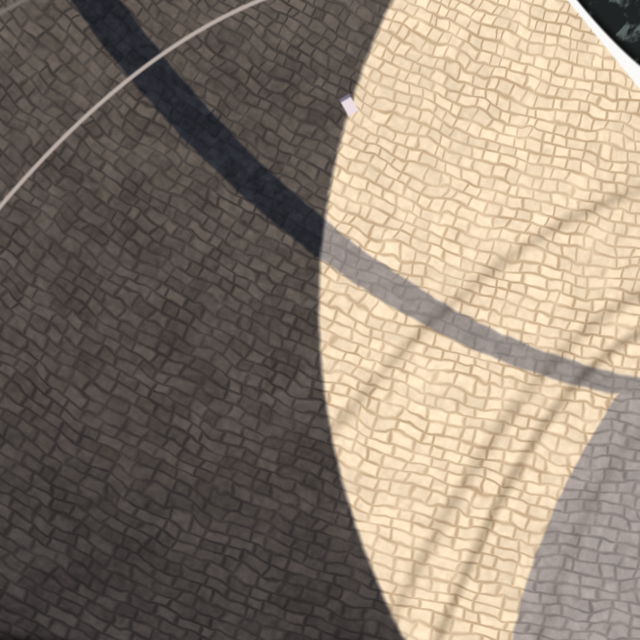
Write a WebGL 1 fragment shader that draws this texture.

```glsl
precision highp float;
uniform vec2 u_resolution;

#define ROW_HEIGHT 0.0185
#define STONE_LENGTH 0.026
#define JOINT_WIDTH 0.0036
#define PAVING_CENTRE vec2(1.2, 2.1)
#define PAVING_WARP 0.013
#define SHADOW_SOFTNESS 0.0035
#define SUN_STONE vec3(0.975, 0.885, 0.760)
#define SUN_GREY vec3(0.665, 0.625, 0.605)
#define SHADE_STONE vec3(0.350, 0.318, 0.293)
#define SHADE_GREY vec3(0.165, 0.170, 0.195)

float hash(vec2 p) {
  vec3 q = fract(vec3(p.xyx) * 0.1031);
  q += dot(q, q.yzx + 33.33);
  return fract((q.x + q.y) * q.z);
}

float noise(vec2 p) {
  vec2 i = floor(p), f = fract(p);
  f = f * f * (3.0 - 2.0 * f);
  return mix(mix(hash(i), hash(i + vec2(1, 0)), f.x),
             mix(hash(i + vec2(0, 1)), hash(i + vec2(1, 1)), f.x), f.y);
}

float fbm(vec2 p) {
  float sum = 0.0, amp = 0.5;
  for (int i = 0; i < 4; i++) {
    sum += amp * noise(p);
    p = p * 2.03 + 17.0;
    amp *= 0.5;
  }
  return sum;
}

// Signed distance to a parabola that falls leftward from height h at x = 1
float arc(vec2 p, float h, float slope, float bend) {
  float u = 1.0 - p.x;
  float gradient = slope + 2.0 * bend * u;
  return (p.y - h - slope * u - bend * u * u) / sqrt(1.0 + gradient * gradient);
}

float stroke(float d, float halfWidth, float soft) {
  return 1.0 - smoothstep(halfWidth - soft, halfWidth + soft, abs(d));
}

// Curved courses of uneven stones: x = joint mask, y = stone tone
vec2 cobbles(vec2 p, float aa) {
  vec2 warp = vec2(noise(p * 24.0), noise(p * 24.0 + 51.0)) - 0.5;
  warp += 0.35 * (vec2(noise(p * 70.0), noise(p * 70.0 + 9.0)) - 0.5);
  vec2 v = p - PAVING_CENTRE + PAVING_WARP * warp;
  float r = length(v) / ROW_HEIGHT;
  float row = floor(r), across = fract(r);
  float along = atan(v.x, -v.y) * 1.6 / STONE_LENGTH + 40.0 * hash(vec2(row, 3.0)) + 100.0;
  float col = floor(along), f = fract(along);
  if (f < 0.5 * hash(vec2(col, row))) {
    col -= 1.0;
    f += 1.0;
  }
  float start = 0.5 * hash(vec2(col, row));
  float end = 1.0 + 0.5 * hash(vec2(col + 1.0, row));
  float d = min(min(f - start, end - f) * STONE_LENGTH,
                min(across, 1.0 - across) * ROW_HEIGHT);
  float joint = 1.0 - smoothstep(0.0, JOINT_WIDTH + aa * 0.5, d);
  return vec2(joint * (0.45 + 0.75 * noise(p * 38.0)), hash(vec2(col + 7.0, row)));
}

void main() {
  vec2 p = gl_FragCoord.xy / u_resolution;
  float aa = 1.0 / min(u_resolution.x, u_resolution.y);
  vec2 stone = cobbles(p, aa);
  float joint = stone.x, tone = stone.y - 0.5;
  float grain = fbm(p * 110.0) - 0.47;
  float patches = fbm(p * 6.0) - 0.47;

  // Grey inlay: curved band and lower right field
  float u = 1.0 - p.x;
  float wobble = 0.003 * (noise(p * 60.0) - 0.5);
  float bandLine = arc(p - vec2(0.0, 0.08 * pow(u, 8.0)), 0.394, 0.16, 0.62) + wobble;
  float band = stroke(bandLine, 0.015 + 0.023 * u, 0.002 + aa);
  float fieldEdge = p.x - (0.80 + 0.2 * p.y + 0.6 * p.y * p.y) + wobble;
  float field = smoothstep(-0.002 - aa, 0.002 + aa, fieldEdge) * step(bandLine, 0.0);
  float grey = max(band, field);

  // Sunlit paving
  vec3 sun = SUN_STONE * (1.0 + 0.07 * tone + 0.13 * grain + 0.08 * patches);
  sun = mix(sun, vec3(0.69, 0.57, 0.43), 0.62 * joint);
  vec3 sunGrey = SUN_GREY * (1.0 + 0.06 * tone + 0.18 * grain);
  sunGrey *= 1.0 - 0.07 * band - 0.20 * joint * mix(1.0, 0.5, band);
  sun = mix(sun, sunGrey, grey);

  // Thin soft shadows sweeping over the sunlit side
  float sweep = 0.65 * stroke(arc(p, 0.703, -0.32, -0.97), 0.008, 0.009);
  sweep = max(sweep, 0.65 * stroke(arc(p, 0.54, -0.5, -2.1), 0.009, 0.010));
  sweep = max(sweep, 0.95 * stroke(arc(p, 0.479, -0.45, -3.4), 0.007, 0.008));
  sweep = max(sweep, 0.40 * stroke(arc(p, 0.32, -0.8, -8.0), 0.009, 0.010));
  sun *= 1.0 - sweep * vec3(0.23, 0.25, 0.27);

  // Shaded paving, darker and cooler toward the lower left
  vec3 shade = SHADE_STONE * (1.0 + 0.20 * tone + 0.34 * grain + 0.25 * patches);
  shade = mix(shade, vec3(0.17, 0.155, 0.155), 0.55 * joint);
  float depth = smoothstep(0.95, 0.0, p.y + 0.35 * p.x);
  shade *= mix(vec3(1.06), vec3(0.75, 0.76, 0.81), depth);
  vec3 shadeGrey = SHADE_GREY * (1.0 + 0.2 * tone + 0.5 * grain - 0.12 * joint);
  shade = mix(shade, shadeGrey, band);
  shade *= 1.0 - 0.5 * smoothstep(0.025, 0.0, p.y + 0.15 * p.x);

  // Pale cable and a faint one in the corner
  float cable = p.y - (0.677 + 1.18 * p.x - 0.95 * p.x * p.x);
  cable /= length(vec2(1.0, 1.18 - 1.9 * p.x));
  shade = mix(shade, vec3(0.73, 0.68, 0.65), stroke(cable, 0.0033, 0.001 + aa));
  float cornerCable = (p.y - 0.98 - 0.52 * p.x) / 1.13;
  shade = mix(shade, vec3(0.48, 0.45, 0.43), stroke(cornerCable, 0.003, 0.002 + aa));

  // Large curved shadow boundary
  float rise = p.y - 0.52;
  float edge = (p.x - 0.4985 - 0.494 * rise * rise) / length(vec2(1.0, 0.988 * rise));
  edge += 0.002 * (noise(p * 90.0) - 0.5);
  float lit = smoothstep(-SHADOW_SOFTNESS - aa, SHADOW_SOFTNESS + aa, edge);
  vec3 color = mix(shade, sun, lit);

  // Small pale scrap with a dark end
  vec2 q = p - vec2(0.545, 0.836);
  q = vec2(0.87 * q.x + 0.5 * q.y, -0.5 * q.x + 0.87 * q.y);
  vec2 box = abs(q) - vec2(0.0085, 0.0145);
  float scrap = 1.0 - smoothstep(-aa, 0.001 + aa, max(box.x, box.y));
  vec3 scrapColor = mix(vec3(0.93, 0.87, 0.89), vec3(0.48, 0.45, 0.54),
                        smoothstep(0.007, 0.012, q.y));
  color = mix(color, scrapColor, scrap);

  // White rim around dark glossy bodywork in the upper right
  float rim = (p.y - 1.0 + 1.23 * (p.x - 0.885)) / 1.585;
  color = mix(color, vec3(0.99, 0.985, 0.98), smoothstep(-aa, 0.002 + aa, rim));
  float t = p.x - 0.9;
  float body = (p.y - 1.0 + 1.25 * t - 2.0 * t * t) / 1.4;
  float gloss = smoothstep(0.45, 0.7, fbm(vec2(p.x + p.y, p.y - p.x) * vec2(28.0, 45.0)));
  vec3 bodyColor = mix(vec3(0.13, 0.14, 0.14), vec3(0.36, 0.40, 0.39), gloss);
  bodyColor *= smoothstep(0.0, 0.018, body) * 0.6 + 0.4;
  color = mix(color, bodyColor, smoothstep(-aa, 0.003 + aa, body) * step(0.88, p.x));

  gl_FragColor = vec4(clamp(color, 0.0, 1.0), 1.0);
}
```
